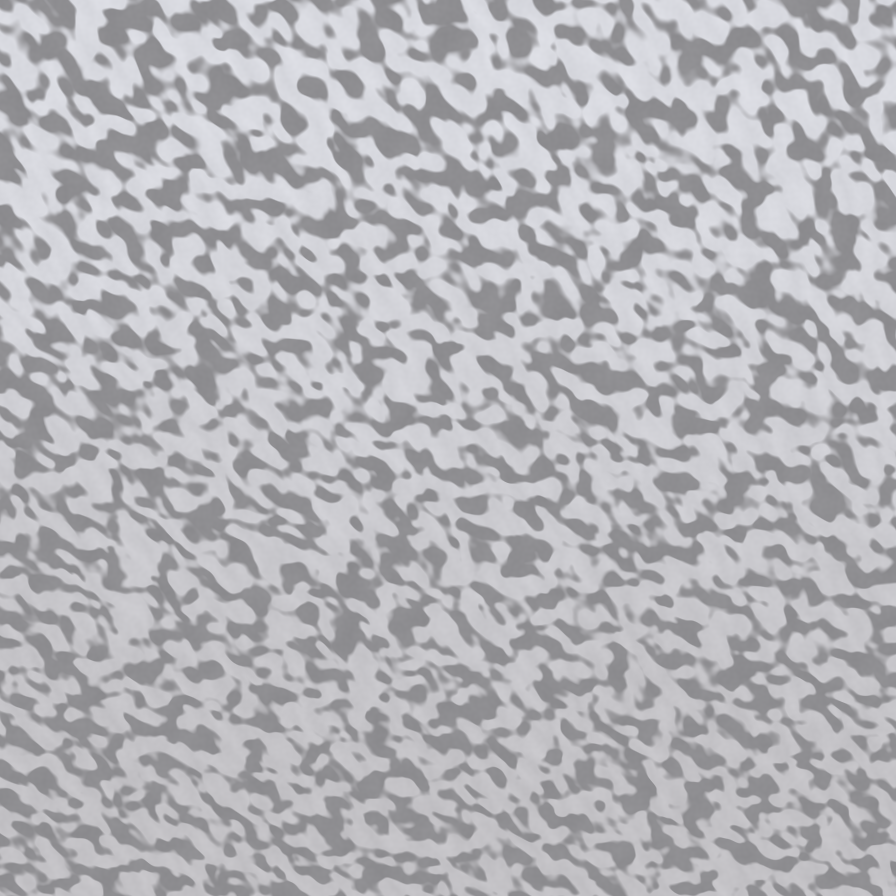
A WebGL 1 fragment shader for this texture:

```glsl
precision highp float;
// Mottled grey sheet: ragged dark flecks on a pale ground, leaning down to the right.
// Stretched gradient noise is warped, roughened by diagonal streaks and thresholded;
// the flecks shrink and the ground dims towards the bottom.
uniform vec2 u_resolution;

vec2 hash2(vec2 p) {
  vec3 q = fract(p.xyx * vec3(0.1031, 0.1030, 0.0973));
  q += dot(q, q.yzx + 33.33);
  return fract((q.xx + q.yz) * q.zy);
}

float cornerSlope(vec2 cell, vec2 offset) {
  vec2 gradient = normalize(hash2(cell) * 2.0 - 0.999);
  return dot(gradient, offset);
}

float gradientNoise(vec2 p) {
  vec2 i = floor(p), f = fract(p);
  vec2 u = f * f * f * (f * (f * 6.0 - 15.0) + 10.0);
  vec2 e = vec2(1.0, 0.0);
  float low = mix(cornerSlope(i, f), cornerSlope(i + e, f - e), u.x);
  float high = mix(cornerSlope(i + e.yx, f - e.yx), cornerSlope(i + e.xx, f - e.xx), u.x);
  return mix(low, high, u.y);
}

void main() {
  vec2 uv = gl_FragCoord.xy / u_resolution;

  // Gentle perspective: finer spacing near the bottom
  vec2 p = vec2((uv.x - 0.5) * (1.12 - 0.2 * uv.y), uv.y * (1.2 - 0.22 * uv.y));
  vec2 warp = vec2(gradientNoise(p * 24.0 + 40.0), gradientNoise(p * 24.0 + 90.0));
  vec2 q = p + 0.009 * warp;

  // Broad flecks, tilted down to the right
  vec2 tilted = vec2(q.x - 0.25 * q.y, q.y + 0.28 * q.x);
  float flecks = gradientNoise(tilted * vec2(27.0, 47.0) + 100.0);
  flecks += 0.45 * gradientNoise(tilted * vec2(52.0, 72.0) + 200.0);

  // Steep diagonal streaks fray the edges and cut thin pale strands
  vec2 steep = vec2(0.84 * q.x + 0.54 * q.y, 0.84 * q.y - 0.54 * q.x);
  float streaks = gradientNoise(steep * vec2(85.0, 30.0) + 300.0);
  float height = flecks + 0.42 * streaks + 0.10 * gradientNoise(p * 7.0 + 400.0);
  float ground = smoothstep(-0.19, 0.08, height);

  // Pale ground is brighter and cooler at the top
  float cloud = gradientNoise(p * 5.0 + 500.0);
  vec3 pale = mix(vec3(0.765, 0.76, 0.775), vec3(0.85, 0.855, 0.88),
                  smoothstep(0.05, 0.95, uv.y + 0.12 * cloud));
  pale += 0.035 * gradientNoise(steep * vec2(70.0, 25.0) + 600.0);
  vec3 dark = vec3(0.557, 0.555, 0.568) + 0.025 * gradientNoise(p * 30.0 + 700.0);

  vec3 color = mix(dark, pale, ground);
  color += 0.012 * gradientNoise(uv * 170.0 + 800.0);
  gl_FragColor = vec4(color, 1.0);
}
```
